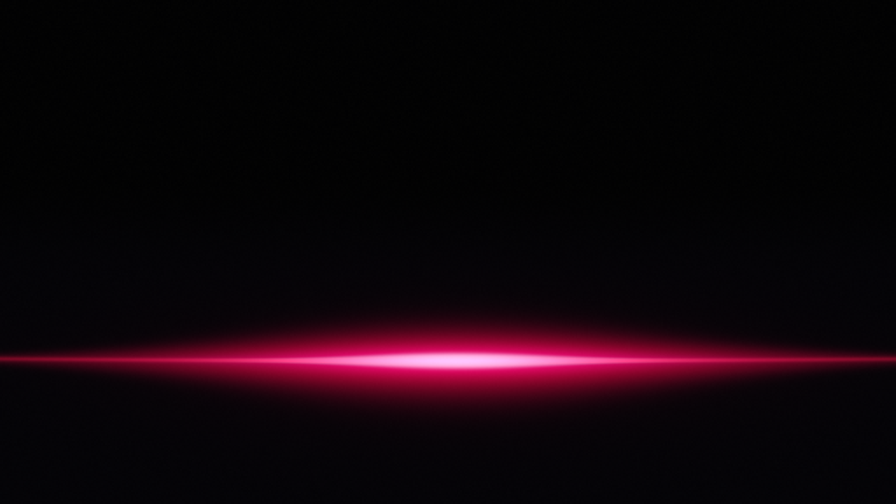
Write a Shadertoy shader that draws this background.

```glsl
// A horizontal crimson lens flare with a white-pink core, glowing low on a near-black field.

// Placement, as fractions of the canvas
const vec2 FLARE_CENTER = vec2(0.510, 0.284);
const float AXIS_BOW = 0.015;
const float HORIZON = 0.57;

// Colours
const vec3 UPPER_DARK = vec3(0.008, 0.008, 0.009);
const vec3 LOWER_DARK = vec3(0.017, 0.015, 0.027);
const vec3 CRIMSON = vec3(0.76, 0.0, 0.19);
const vec3 MAGENTA = vec3(0.17, 0.02, 0.30);
const vec3 PALE_CORE = vec3(0.02, 0.72, 0.42);
const vec3 STREAK_RED = vec3(0.22, 0.02, 0.05);
const vec3 HAZE = vec3(0.10, 0.0, 0.028);

// Half-size of each light layer: x is width, y is height
const vec2 GLOW_SIZE = vec2(0.35, 0.054);
const vec2 HALO_SIZE = vec2(0.25, 0.022);
const vec2 CORE_SIZE = vec2(0.135, 0.012);
const vec2 HAZE_SIZE = vec2(0.33, 0.065);
const float GLOW_REACH = 0.39;
const float GLOW_FLOOR = 0.10;
const float CORE_REACH = 0.175;
const float STREAK_HEIGHT = 0.0045;
const float MIN_HEIGHT = 0.004;
const float LOWER_STRETCH = 1.12;
const float GRAIN_CELLS = 288.0;
const float GRAIN_AMOUNT = 0.006;

float bell(float offset, float size) {
    float t = offset / size;
    return exp(-t * t);
}

// Bell with a flatter top and crisper edge
float plateau(float offset, float size) {
    float t = offset / size;
    return exp(-t * t * t * t);
}

// Layer height, tapering towards both ends
float taper(float x, vec2 size) {
    return MIN_HEIGHT + size.y * bell(x, size.x);
}

float hash(vec2 cell) {
    vec3 q = fract(vec3(cell.xyx) * 0.1031);
    q += dot(q, q.yzx + 33.33);
    return fract((q.x + q.y) * q.z);
}

void mainImage(out vec4 fragColor, in vec2 fragCoord) {
    vec2 uv = fragCoord / iResolution.xy;
    vec2 p = uv - FLARE_CENTER;
    p.y -= AXIS_BOW * p.x * p.x;

    // Dark field, faintly blue below the horizon
    float upper = smoothstep(HORIZON - 0.12, HORIZON + 0.08, uv.y);
    vec3 color = mix(LOWER_DARK, UPPER_DARK, upper);

    // Soft haze and wide red glow, a little deeper below the axis
    float glowY = p.y < 0.0 ? p.y / LOWER_STRETCH : p.y;
    color += HAZE * bell(p.x, HAZE_SIZE.x) * exp(-abs(glowY) / HAZE_SIZE.y);
    float glowStrength = mix(GLOW_FLOOR, 1.0, bell(p.x, GLOW_REACH));
    color += CRIMSON * glowStrength * bell(glowY, taper(p.x, GLOW_SIZE));

    // Thin line across the full width
    color += STREAK_RED * bell(p.y, STREAK_HEIGHT);

    // Magenta halo and crisp pale lens
    color += MAGENTA * bell(p.x, HALO_SIZE.x) * bell(p.y, taper(p.x, HALO_SIZE));
    color += PALE_CORE * bell(p.x, CORE_REACH) * plateau(p.y, taper(p.x, CORE_SIZE));

    // Fine sensor-like grain
    vec2 cell = floor(fragCoord / iResolution.y * GRAIN_CELLS);
    color += GRAIN_AMOUNT * (hash(cell) - 0.5);

    fragColor = vec4(clamp(color, 0.0, 1.0), 1.0);
}
```
